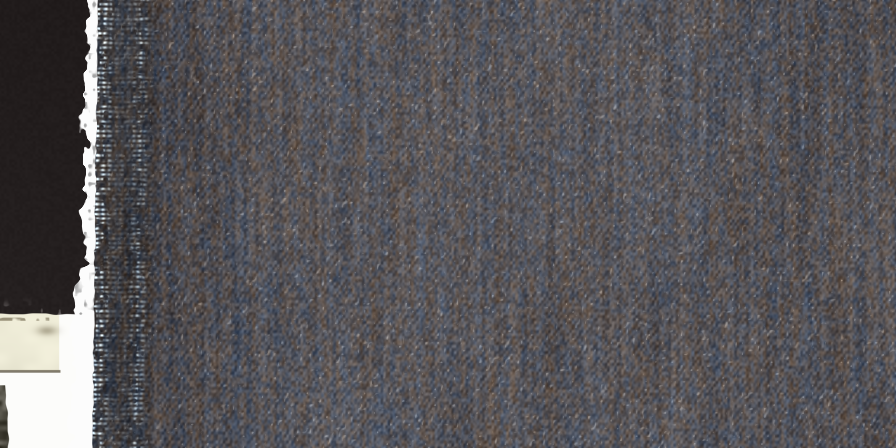
Write a WebGL 2 fragment shader that draws this texture.

```glsl
#version 300 es
precision highp float;
// Dark twill cloth with a dotted selvedge and a frayed white edge, lying over
// a black panel and pale paper. Threads come from stretched value noise, the
// twill from a wavering diagonal wave, and the layers from smoothed edges.

uniform vec2 u_resolution;
out vec4 fragColor;

// Integer hash of a lattice cell, 0 to 1
float hash(vec2 cell) {
    uvec2 q = uvec2(ivec2(cell)) * uvec2(1597334673u, 3812015801u);
    uint n = (q.x ^ q.y) * 1597334673u;
    n = (n ^ (n >> 15)) * 2246822519u;
    return float((n ^ (n >> 13)) >> 8) / 16777216.0;
}

float noise(vec2 p) {
    vec2 i = floor(p), f = fract(p);
    f = f * f * (3.0 - 2.0 * f);
    return mix(mix(hash(i), hash(i + vec2(1, 0)), f.x),
               mix(hash(i + vec2(0, 1)), hash(i + vec2(1, 1)), f.x), f.y);
}

// Smoothed step, one pixel wide
float above(float edge, float v) {
    float w = 0.8 / u_resolution.y;
    return smoothstep(edge - w, edge + w, v);
}

float box(vec2 p, vec2 low, vec2 high) {
    return above(low.x, p.x) * above(low.y, p.y)
         * (1.0 - above(high.x, p.x)) * (1.0 - above(high.y, p.y));
}

vec3 cloth(vec2 p, float inset) {
    // Twill ribs rise to the right, broken up by uneven threads
    float waver = noise(p * vec2(14.0, 9.0)) * 3.0 + noise(p * 60.0) * 1.5;
    float twill = sin(6.2832 * (p.x * 72.0 - p.y * 54.0) + waver);
    float streak = noise(vec2(p.x * 115.0, p.y * 4.0)) - 0.5;
    float band = noise(vec2(p.x * 22.0, p.y * 1.5) + 31.0) - 0.5;
    float grain = noise(p * vec2(190.0, 150.0)) - 0.5;
    float cloud = noise(p * vec2(4.0, 3.0) + 7.0) - 0.5;

    float light = 0.318 + 0.022 * twill + 0.07 * streak + 0.025 * band
                + 0.15 * grain + 0.03 * cloud;
    light += 0.025 * exp(-2.5 * dot(p - vec2(1.05, 0.4), p - vec2(1.05, 0.4)));
    light -= 0.04 * (1.0 - smoothstep(0.12, 0.35, inset));

    // Warm and cool threads
    float tint = noise(p * vec2(150.0, 85.0) + 90.0) - 0.5
               + 0.6 * (noise(vec2(p.x * 90.0, p.y * 6.0) + 50.0) - 0.5);
    vec3 color = vec3(light) + vec3(0.005, -0.003, 0.014)
               + tint * vec3(0.08, 0.0, -0.09);

    // Pale flecks on the ribs
    float fleck = smoothstep(0.76, 0.98, noise(p * vec2(140.0, 115.0) + 200.0));
    color += fleck * (0.6 + 0.4 * twill) * vec3(0.17, 0.17, 0.16);

    // Selvedge: dark ground with rows of light stitches
    float selvedge = 1.0 - smoothstep(0.10, 0.15, inset);
    color *= 1.0 - 0.25 * selvedge;
    float rows = 0.5 + 0.5 * sin(6.2832 * p.y * 92.0 + 2.0 * noise(p * 30.0));
    float columns = 0.5 + 0.5 * sin(6.2832 * inset * 75.0);
    float strength = 0.75 * (1.0 - smoothstep(0.005, 0.045, inset))
                   + 0.4 * exp(-pow((inset - 0.098) / 0.014, 2.0)) + 0.16;
    float stitch = rows * (0.35 + 0.65 * columns)
                 * smoothstep(0.2, 0.75, noise(p * vec2(110.0, 95.0) + 300.0));
    return color + selvedge * strength * stitch * vec3(0.85, 0.95, 0.98);
}

vec3 backdrop(vec2 p) {
    // Black panel, faintly lighter low down
    vec3 panel = vec3(0.125, 0.105, 0.105) + 0.025 * (1.0 - p.y)
               + 0.02 * (noise(p * 170.0) - 0.5);
    float dust = smoothstep(0.72, 0.95, noise(p * 75.0 + 12.0));
    panel += 0.25 * dust * (1.0 - smoothstep(0.30, 0.34, p.y));

    // Paper with a cream strip, a ruled lower edge and a worn upper edge
    vec3 paper = vec3(0.99, 0.99, 0.98);
    float strip = box(p, vec2(-1.0, 0.172), vec2(0.132, 0.4));
    paper = mix(paper, vec3(0.95, 0.94, 0.86)
                - 0.12 * noise(p * vec2(28.0, 45.0)) * noise(p * 9.0), strip);
    float rule = box(p, vec2(-1.0, 0.168), vec2(0.135, 0.174));
    paper = mix(paper, vec3(0.38, 0.35, 0.28), 0.8 * rule);
    float marks = box(p, vec2(-1.0, 0.284), vec2(0.11, 0.291))
                * smoothstep(0.35, 0.7, noise(p * vec2(95.0, 60.0)));
    float smudge = exp(-dot((p - vec2(0.105, 0.262)) * vec2(45.0, 95.0),
                            (p - vec2(0.105, 0.262)) * vec2(45.0, 95.0)));
    paper = mix(paper, vec3(0.42, 0.38, 0.28), 0.65 * max(marks, 0.7 * smudge));

    // Dark scrap in the lower corner
    float scrapEdge = 0.016 - 0.10 * max(p.y - 0.06, 0.0) + 0.006 * noise(p * 50.0);
    float scrap = (1.0 - above(scrapEdge, p.x)) * (1.0 - above(0.14, p.y));
    paper = mix(paper, vec3(0.30, 0.29, 0.25) + 0.3 * (noise(p * 90.0) - 0.5), scrap);

    return mix(paper, panel, above(0.297 + 0.004 * noise(p * 40.0), p.y));
}

void main() {
    vec2 p = gl_FragCoord.xy / u_resolution.y;
    vec3 color = backdrop(p);

    // Frayed white edge, spreading towards the paper
    float clothEdge = 0.206 + 0.013 * p.y + 0.005 * (noise(p * 80.0) - 0.5);
    float tufts = 0.024 * (noise(p * vec2(30.0, 34.0)) - 0.5)
                + 0.016 * (noise(p * 85.0 + 5.0) - 0.5);
    float frayEdge = 0.179 + 0.016 * p.y + tufts
                   - 0.024 * (1.0 - smoothstep(0.29, 0.43, p.y));
    vec3 fray = vec3(0.99) - 0.35 * smoothstep(0.65, 0.95, noise(p * 100.0 + 60.0))
              * above(0.297, p.y);
    color = mix(color, fray, above(frayEdge, p.x));

    color = mix(color, cloth(p, p.x - clothEdge), above(clothEdge, p.x));
    fragColor = vec4(clamp(color, 0.0, 1.0), 1.0);
}
```
